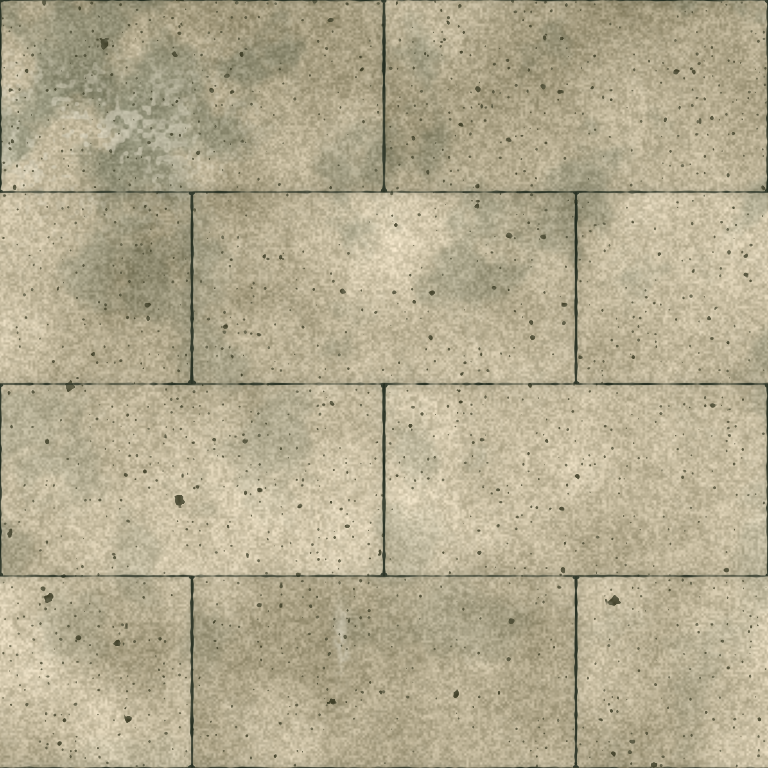
This texture is drawn by a three.js fragment shader. Its source:

```glsl
// Weathered sandstone blocks in running bond with thin dark joints, pits and stains.
#define BLOCKS vec2(2.0, 4.0)
#define JOINT_V 0.0017
#define JOINT_H 0.0011
#define SOFT 0.0009
#define GRAIN 0.16
#define MOTTLE 0.34
#define STONE vec3(0.738, 0.697, 0.585)
#define STAIN vec3(0.50, 0.515, 0.425)
#define BLOOM vec3(0.83, 0.81, 0.73)
#define PIT vec3(0.27, 0.27, 0.18)
#define JOINT vec3(0.13, 0.17, 0.12)

varying vec2 vUv;

float hash(vec2 p) {
  vec3 q = fract(vec3(p.xyx) * 0.1031);
  q += dot(q, q.yzx + 33.33);
  return fract((q.x + q.y) * q.z);
}

float noise(vec2 p) {
  vec2 i = floor(p), f = fract(p);
  f = f * f * (3.0 - 2.0 * f);
  return mix(mix(hash(i), hash(i + vec2(1.0, 0.0)), f.x),
             mix(hash(i + vec2(0.0, 1.0)), hash(i + 1.0), f.x), f.y);
}

float fbm(vec2 p) {
  float sum = 0.0, amp = 0.516;
  for (int i = 0; i < 5; i++) {
    sum += amp * noise(p);
    p = mat2(1.6, 1.2, -1.2, 1.6) * p + 17.3;
    amp *= 0.5;
  }
  return sum;
}

// One ragged hole per chosen cell; chance varies in clusters.
float pits(vec2 uv, float cells, float chance, float radius) {
  vec2 g = uv * cells, id = floor(g);
  vec2 center = 0.25 + 0.5 * vec2(hash(id + 3.7), hash(id + 51.2));
  vec2 offset = (g - id - center) / cells;
  offset.x *= mix(0.8, 1.4, hash(id + 88.1));
  float r = radius * mix(0.4, 1.0, hash(id + 23.9));
  float d = length(offset) + (noise(uv * 260.0) - 0.5) * radius * 0.9;
  float cluster = 0.3 + 1.4 * noise(id / cells * 7.0 + 9.0);
  return step(hash(id + 140.6), chance * cluster)
       * (1.0 - smoothstep(r - SOFT, r + SOFT, d));
}

float line(float d, float width) {
  return 1.0 - smoothstep(width - SOFT, width + SOFT, d);
}

float spot(vec2 uv, vec2 center, vec2 size) {
  vec2 q = (uv - center) / size;
  return exp(-dot(q, q));
}

void main() {
  vec2 uv = vUv;

  // Running bond: every other course shifts by half a block.
  vec2 p = uv * BLOCKS;
  float row = floor(p.y);
  p.x += 0.5 * mod(row + 1.0, 2.0);
  vec2 id = vec2(mod(floor(p.x), BLOCKS.x), row);
  vec2 f = fract(p);
  vec2 edge = min(f, 1.0 - f) / BLOCKS;

  // Stone tone: cloudy mottling, vertical wash and fine grain.
  float tone = (fbm(uv * 6.0 + id * 13.0) - 0.5) * MOTTLE;
  tone += (fbm(uv * vec2(16.0, 3.0) + 40.0) - 0.5) * 0.12;
  tone += (noise(uv * 340.0) - 0.5) * GRAIN;
  tone += (noise(uv * 150.0 + 7.0) - 0.5) * GRAIN * 0.55;
  tone += (hash(id + 5.0) - 0.5) * 0.03 + (0.5 - uv.y) * 0.025;
  vec3 color = STONE + tone * vec3(1.0, 0.95, 0.97);

  // Grey-green stains, heaviest on the upper left block.
  float damp = spot(uv, vec2(0.12, 0.83), vec2(0.17, 0.10));
  float blotch = fbm(uv * 11.0 + 63.0) + damp * 0.10;
  float stain = smoothstep(0.53, 0.72, blotch) * (0.15 + 0.35 * uv.y + 0.3 * damp);
  color = mix(color, STAIN + tone * 0.7, stain);

  // Pale mineral bloom and a single run of lime.
  float fleck = noise(uv * 170.0 + 31.0) * 0.4 + fbm(uv * 18.0 + 90.0) * 0.6;
  float bloom = smoothstep(0.52, 0.68, fleck) * (0.10 + 0.6 * damp);
  float wander = (noise(uv * 55.0) - 0.5) * 0.012;
  float run = spot(uv + vec2(wander, 0.0), vec2(0.443, 0.165), vec2(0.009, 0.045));
  bloom = max(bloom, run * smoothstep(0.25, 0.6, fleck) * 0.85);
  color = mix(color, BLOOM + tone * 0.4, bloom);

  // Pits of three sizes.
  float pit = pits(uv, 105.0, 0.13, 0.0018) * 0.75;
  pit = max(pit, pits(uv + 2.3, 46.0, 0.09, 0.0033) * 0.85);
  pit = max(pit, pits(uv + 5.1, 14.0, 0.08, 0.0070) * 0.9);
  color = mix(color, PIT + (noise(uv * 210.0) - 0.5) * 0.16, pit);

  // Joints: strong uprights, thinner broken beds, chipped corners.
  float rough = (noise(uv * 130.0 + 12.0) - 0.5) * 0.0016;
  float wear = noise(uv * 38.0 + 70.0);
  float upright = line(edge.x + rough, JOINT_V) * (0.8 + 0.2 * wear);
  float bed = line(edge.y + rough, JOINT_H) * mix(0.4, 1.0, wear);
  float corner = line(length(edge) + rough * 2.0, 0.0045) * 0.85;
  float shade = exp(-min(edge.x, edge.y) / 0.005) * (0.1 + 0.22 * wear);
  color = mix(color, STAIN * 0.75, shade);
  color = mix(color, JOINT, max(max(upright, bed), corner));

  gl_FragColor = vec4(clamp(color, 0.0, 1.0), 1.0);
}
```
